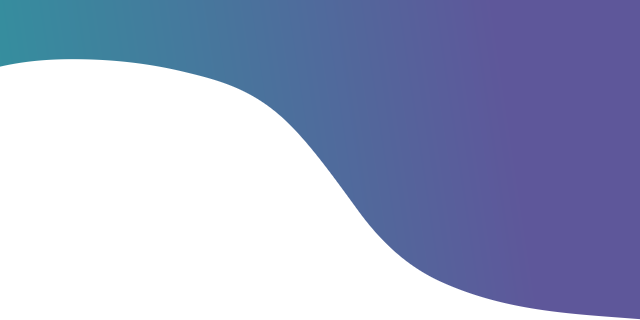
Reproduce this background procedurally as a Shadertoy shader.

```glsl
#define TEAL vec3(0.21, 0.555, 0.62)
#define PURPLE vec3(0.37, 0.34, 0.605)
#define PAPER vec3(1.0)
#define GRADIENT_SCALE 1.27
#define GRADIENT_TILT 0.095
#define GRADIENT_SHIFT 0.015

// Wave knots: position x, height y, slope
const int KNOT_COUNT = 7;
const vec3 KNOTS[KNOT_COUNT] = vec3[KNOT_COUNT](
    vec3(0.0, 0.7917, 0.46),
    vec3(0.1133, 0.8151, 0.0),
    vec3(0.2865, 0.776, -0.48),
    vec3(0.4466, 0.6224, -1.9),
    vec3(0.5599, 0.3411, -2.74),
    vec3(0.6901, 0.1185, -0.9),
    vec3(1.0, 0.0026, -0.16)
);

// Cubic Hermite curve between two knots
float hermite(vec3 a, vec3 b, float x) {
    float span = b.x - a.x;
    float t = (x - a.x) / span;
    float s = 1.0 - t;
    return s * s * ((1.0 + 2.0 * t) * a.y + t * span * a.z)
         + t * t * ((1.0 + 2.0 * s) * b.y - s * span * b.z);
}

float waveHeight(float x) {
    float height = KNOTS[0].y;
    for (int i = 0; i < KNOT_COUNT - 1; i++) {
        if (x >= KNOTS[i].x) height = hermite(KNOTS[i], KNOTS[i + 1], x);
    }
    return height;
}

void mainImage(out vec4 fragColor, in vec2 fragCoord) {
    vec2 uv = fragCoord / iResolution.xy;

    // Slightly tilted teal to purple gradient
    float blend = uv.x * GRADIENT_SCALE - (1.0 - uv.y) * GRADIENT_TILT + GRADIENT_SHIFT;
    vec3 sky = mix(TEAL, PURPLE, clamp(blend, 0.0, 1.0));

    // White area below the wave, with a one-pixel smooth edge
    float above = uv.y - waveHeight(uv.x);
    float edgeWidth = length(vec2(dFdx(above), dFdy(above)));
    float coverage = clamp(above / edgeWidth + 0.5, 0.0, 1.0);

    fragColor = vec4(mix(PAPER, sky, coverage), 1.0);
}
```
